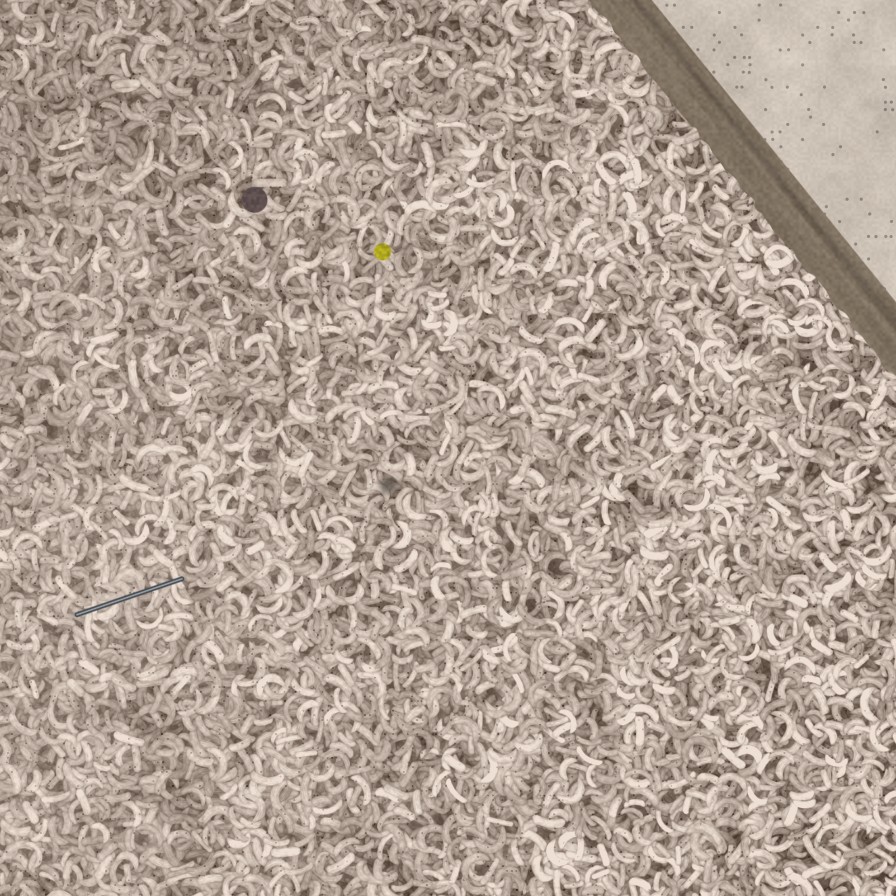
A three.js fragment shader for this texture:

```glsl
// Shaggy beige carpet of short curled yarns, with a floor strip and pale tile in one corner.
varying vec2 vUv;

#define CELL 0.0205        // spacing of the yarns
#define LAYERS 5           // stacked yarn layers
#define SOFT 0.0011        // edge smoothing
#define STRIP_WIDTH 0.054
#define GRAIN 0.15         // strength of the fine fibre grain
#define CLUMPS 0.34        // strength of the shaded clumps
#define SHADOW vec3(0.39, 0.325, 0.28)
#define LIGHT vec3(0.88, 0.82, 0.775)
#define STRIP vec3(0.50, 0.445, 0.38)
#define TILE vec3(0.80, 0.755, 0.71)

vec2 hash2(vec2 p) {
  vec3 q = fract(p.xyx * vec3(0.1031, 0.1030, 0.0973));
  q += dot(q, q.yzx + 33.33);
  return fract((q.xx + q.yz) * q.zy);
}

float noise(vec2 p) {
  vec2 i = floor(p), f = fract(p);
  f = f * f * (3.0 - 2.0 * f);
  float low = mix(hash2(i).x, hash2(i + vec2(1.0, 0.0)).x, f.x);
  float high = mix(hash2(i + vec2(0.0, 1.0)).x, hash2(i + 1.0).x, f.x);
  return mix(low, high, f.y);
}

float segment(vec2 p, vec2 a, vec2 b) {
  vec2 ab = b - a;
  return length(p - a - ab * clamp(dot(p - a, ab) / dot(ab, ab), 0.0, 1.0));
}

float inside(float d) {
  return 1.0 - smoothstep(-SOFT, SOFT, d);
}

// Sparse round specks, 0 to 1
float specks(vec2 uv, float count, float share) {
  vec2 id = floor(uv * count), rnd = hash2(id + 311.0);
  float d = length(fract(uv * count) - 0.3 - 0.4 * rnd.yx);
  return step(rnd.x, share) * (1.0 - smoothstep(0.12, 0.3, d));
}

// Lays one bent yarn over the tone; p is in cells, from the yarn centre
float layYarn(float tone, vec2 p, vec2 seed, float level) {
  vec2 a = hash2(seed + 17.0), b = hash2(seed + 71.0);
  float angle = 6.2832 * a.x, c = cos(angle), s = sin(angle);
  vec2 q = vec2(c * p.x + s * p.y, c * p.y - s * p.x);
  float bend = 2.0 * a.y - 1.0;
  float halfLength = mix(0.35, 0.7, b.x), radius = mix(0.14, 0.24, b.y);
  q.y = (q.y + bend * (q.x * q.x - 0.15)) / sqrt(1.0 + 4.0 * bend * bend * q.x * q.x);
  float d = segment(q, vec2(-halfLength, 0.0), vec2(halfLength, 0.0));

  float shade = 0.16 + 0.66 * level + 0.42 * (hash2(seed + 131.0).x - 0.5);
  float across = d / radius;
  float fibre = noise(vec2(q.x * 4.0, q.y * 17.0) + seed);
  shade += 0.10 - 0.27 * across * across + 0.16 * (fibre - 0.5);
  tone *= 1.0 - 0.16 * (1.0 - smoothstep(radius, radius + 0.14, d));
  return mix(tone, shade, inside((d - radius) * CELL));
}

vec3 carpet(vec2 uv) {
  float tone = 0.06;
  for (int k = 0; k < LAYERS; k++) {
    float layer = float(k);
    vec2 g = uv / CELL + layer * vec2(0.37, 0.71);
    vec2 cell = floor(g);
    for (int j = -1; j <= 1; j++) {
      for (int i = -1; i <= 1; i++) {
        vec2 id = cell + vec2(float(i), float(j));
        vec2 seed = id + layer * 157.0;
        tone = layYarn(tone, g - id - hash2(seed), seed, layer / float(LAYERS - 1));
      }
    }
  }
  // Clumps, uneven light and fibre grain
  tone += CLUMPS * (noise(uv * 44.0) - 0.5) + 0.12 * (noise(uv * 9.0) - 0.5);
  tone = mix(0.52, tone, mix(0.8, 1.12, uv.x));
  tone += 0.06 - 0.16 * smoothstep(0.35, 1.1, uv.y - 0.4 * uv.x);
  tone += GRAIN * (noise(uv * 430.0) + noise(uv * 210.0) - 1.0);
  tone -= 0.35 * specks(uv, 190.0, 0.10);
  return mix(SHADOW, LIGHT, clamp(tone, -0.25, 1.12));
}

// Floor beyond the carpet; d is the distance from the carpet edge
vec3 cornerFloor(vec2 uv, float d, float along) {
  float streak = noise(vec2(along * 12.0, d * 260.0)) + noise(uv * 300.0) - 1.0;
  vec3 strip = STRIP + 0.07 * streak;
  strip *= 1.0 - 0.2 * (1.0 - smoothstep(0.0, 0.008, abs(d - 0.72 * STRIP_WIDTH)));
  float mottle = 0.6 * noise(uv * 16.0) + 0.4 * noise(uv * 60.0) - 0.5;
  vec3 tile = TILE + 0.12 * mottle + 0.05 * (noise(uv * 350.0) - 0.5);
  tile *= 1.0 - 0.3 * specks(uv, 120.0, 0.12);
  return mix(tile, strip, inside(d - STRIP_WIDTH));
}

void main() {
  vec2 uv = vUv;
  vec3 color = carpet(uv);

  // Small things lying on the pile
  float grit = 0.85 + 0.3 * noise(uv * 330.0);
  color = mix(color, vec3(0.33, 0.31, 0.29), 0.6 * (1.0 - smoothstep(0.003, 0.014, length(uv - vec2(0.432, 0.458)))));
  color = mix(color, vec3(0.37, 0.31, 0.31) * grit, inside(length(uv - vec2(0.284, 0.777)) - 0.0145));
  color = mix(color, vec3(0.68, 0.65, 0.12) * grit, inside(length(uv - vec2(0.427, 0.719)) - 0.0095));
  float needle = segment(uv, vec2(0.086, 0.314), vec2(0.203, 0.354));
  color = mix(color, vec3(0.27, 0.29, 0.31), inside(needle - 0.0027));
  color = mix(color, vec3(0.62, 0.66, 0.68), inside(needle - 0.0008));

  // Corner floor behind a ragged carpet edge
  vec2 fromEdge = uv - vec2(0.658, 1.0);
  float d = dot(fromEdge, vec2(0.778, 0.629));
  float along = dot(fromEdge, vec2(0.629, -0.778));
  float ragged = d - 0.006 * (noise(uv * 90.0) - 0.5);
  color = mix(cornerFloor(uv, d, along), color, inside(ragged));

  gl_FragColor = vec4(color, 1.0);
}
```
